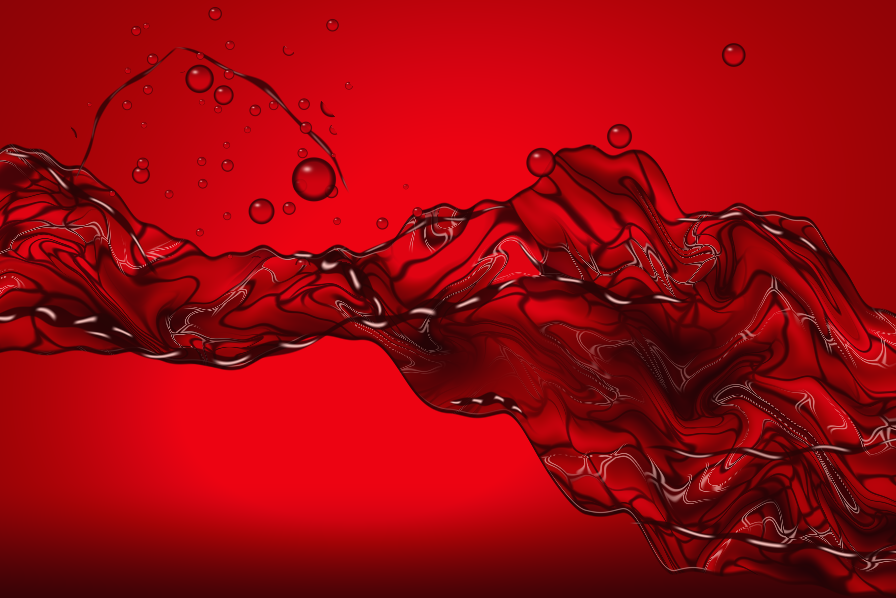
Write a Shadertoy shader that draws this background.

```glsl
// Red liquid splash: a twisting glossy wave with droplets over a glowing red backdrop.

const vec3 INK = vec3(.15, .014, .02);
const vec3 GLINT = vec3(.95, .74, .72);

float hash(vec2 p) { return fract(sin(dot(p, vec2(127.1, 311.7))) * 43758.5); }

// Soft blob: center in xy, size in zw
float glow(vec2 p, vec4 blob) {
  vec2 d = (p - blob.xy) / blob.zw;
  return exp(-dot(d, d));
}

vec3 red(float light) {
  return vec3(light, .012, .022 + .05 * smoothstep(.6, .9, light));
}

// Layered sines bend patterns into folds
vec2 warp(vec2 p, float amount) {
  for (float f = 1.; f < 4.; f += .8)
    p += amount / f * sin(p.yx * f * 1.7 + vec2(1.3, 4.1) * f);
  return p;
}

// Cellular noise: gap between the two nearest centers
float cellGap(vec2 p) {
  float near = 9., next = 9.;
  for (int k = 0; k < 9; k++) {
    vec2 cell = floor(p) + vec2(k % 3 - 1, k / 3 - 1);
    float d = length(cell + vec2(hash(cell), hash(cell + 37.2)) - p);
    next = min(next, max(near, d));
    near = min(near, d);
  }
  return next - near;
}

float upperEdge(float x) {
  return .75 - .17 * smoothstep(.05, .36, x) + .08 * smoothstep(.6, .75, x)
    + .09 * smoothstep(.84, .95, x) - .1 * smoothstep(1.07, 1.15, x)
    - .18 * smoothstep(1.31, 1.5, x) + .007 * sin(x * 47.) + .004 * sin(x * 103.);
}

float lowerEdge(float x) {
  return .41 - .025 * smoothstep(.2, .36, x) + .05 * smoothstep(.4, .52, x)
    - .13 * smoothstep(.6, .75, x) - .165 * smoothstep(.84, .98, x)
    - .1 * smoothstep(1.04, 1.13, x) - .04 * smoothstep(1.2, 1.5, x) + .004 * sin(x * 61.);
}

vec3 backdrop(vec2 p) {
  float light = .5 + .42 * glow(p, vec4(.78, .7, .62, .4)) + .5 * glow(p, vec4(.58, .27, .46, .27));
  return red(min(light, .93) * mix(.3, 1., smoothstep(-.06, .2, p.y)));
}

// Tapered glossy ribbon between ends.xy and ends.zw, bowed to its left
void strand(inout vec3 col, vec2 p, vec4 ends, float bend, float width) {
  vec2 a = ends.xy, d = ends.zw - a;
  float len = length(d), px = 1. / iResolution.y;
  float s = clamp(dot(p - a, d) / (len * len), 0., 1.), arc = 4. * s * (1. - s);
  float w = width * (.25 + .75 * arc) * (.75 + .25 * sin(s * 21. + a.x * 40.));
  float v = dot(p - a, vec2(-d.y, d.x)) / len - bend * arc;
  float fade = smoothstep(0., .22, arc);
  col = mix(col, INK, .8 * fade * (1. - smoothstep(w - px, w + px, abs(v))));
  float line = 1. - smoothstep(0., w * .35 + px, abs(v - w * .4 * sin(s * 19. + a.y * 30.)));
  float shine = smoothstep(-.4, .6, sin(s * 25. + a.x * 50.)) * smoothstep(.003, .01, width);
  col = mix(col, GLINT, fade * line * shine);
}

// Clear droplet with dark rim and small highlight
void bead(inout vec3 col, vec2 p, vec2 center, float r) {
  vec2 d = (p - center) / r;
  float len = length(d), px = 1.5 / (iResolution.y * r);
  vec3 inner = mix(red(.8), INK, max(smoothstep(.6, .9, len), .55 * smoothstep(-.2, .9, d.y)));
  inner = mix(inner, GLINT, glow(d, vec4(-.3, .45, .18, .12)));
  col = mix(col, inner, .85 * (1. - smoothstep(1. - px, 1., len)));
}

// One hashed droplet per grid cell, kept where density allows
void spray(inout vec3 col, vec2 p, float scale, float density) {
  vec2 id = floor(p * scale), h = vec2(hash(id + scale), hash(id + 5.7));
  float r = mix(.1, .28, hash(id + 9.4));
  if (hash(id + 71.3) < density) bead(col, p, (id + mix(vec2(r), vec2(1. - r), h)) / scale, r / scale);
}

vec3 liquid(vec2 p, float depth) {
  float light = .62 + .26 * glow(p, vec4(.83, .58, .18, .09)) + .1 * glow(p, vec4(.2, .56, .2, .07))
    - .42 * glow(p, vec4(.74, .41, .1, .07)) - .42 * glow(p, vec4(1.12, .4, .16, .1))
    - .25 * glow(p, vec4(1.4, .08, .3, .16)) - .2 * glow(p, vec4(.15, .45, .35, .05));
  // Folds follow the middle line of the wave
  float middle = .5 * (upperEdge(p.x) + lowerEdge(p.x));
  vec2 q = warp(vec2(p.x, p.y - middle) * vec2(9, 14), .42);
  float calm = glow(p, vec4(.81, .37, .17, .08)) + .6 * glow(p, vec4(1.1, .4, .12, .08));
  float busy = 1. - min(calm, 1.), fine = cellGap(q * 2.1 + .4 * sin(q.yx * 3.));
  light += busy * (.13 * sin(q.x * 1.6 + q.y * 2.3) + .13 * sin(q.y * 5. - q.x * 2.));
  float patches = smoothstep(-.6, .5, sin(q.x * 1.3 + 2. * sin(q.y)));
  float crease = max(1. - smoothstep(.02, .14, cellGap(q)), patches * (1. - smoothstep(.03, .2, fine)));
  vec3 col = mix(red(clamp(light, .14, .88)), INK, .8 * busy * crease);
  float sparkle = (1. - smoothstep(.01, .07, abs(fine - .09))) * smoothstep(.5, 1., sin(q.x * 2.1 - q.y * 2.4));
  col = mix(col, GLINT, .65 * busy * sparkle);
  col = mix(col, INK, .8 * (1. - smoothstep(.003, .01, depth)));
  return mix(col, GLINT, .5 * patches * busy * (1. - smoothstep(.0, .002, abs(depth - .007))));
}

void mainImage(out vec4 fragColor, in vec2 fragCoord) {
  float px = 1. / iResolution.y;
  vec2 p = fragCoord * px, w = p + .005 * sin(p.yx * 48. + vec2(0, 2));
  float top = upperEdge(p.x), depth = min(top - p.y, p.y - lowerEdge(p.x));
  vec3 col = mix(backdrop(p), liquid(p, depth), smoothstep(-px, px, depth));
  // Thin arch and crest
  strand(col, w, vec4(.13, .7, .3, .92), .035, .005);
  strand(col, w, vec4(.29, .92, .59, .67), .045, .006);
  strand(col, w, vec4(0, .75, .27, .54), .03, .009);
  strand(col, w, vec4(.6, .57, .86, .65), .02, .007);
  strand(col, w, vec4(1.12, .63, 1.39, .56), .035, .009);
  // Twisted bright rope
  strand(col, w, vec4(-.03, .47, .24, .43), .02, .018);
  strand(col, w, vec4(.14, .45, .6, .47), -.06, .014);
  strand(col, w, vec4(.49, .58, .64, .46), .03, .022);
  strand(col, w, vec4(.57, .46, .87, .53), -.015, .017);
  strand(col, w, vec4(.86, .6, 1.16, .5), -.04, .012);
  // Lower folds
  strand(col, w, vec4(.75, .33, .89, .3), .015, .011);
  strand(col, w, vec4(1.07, .25, 1.53, .265), -.015, .008);
  strand(col, w, vec4(1.05, .13, 1.53, .07), -.01, .01);
  // Droplets gather under the arch
  float above = smoothstep(-.1, .02, p.y - top);
  float cluster = glow(p + vec2(0, .5 * p.x), vec4(.41, .96, .22, .17));
  for (float s = 10.; s < 30.; s *= 1.5)
    spray(col, p, s, above * (.012 + .6 * cluster));
  bead(col, p, vec2(.525, .7), .038);
  bead(col, p, vec2(1.227, .908), .021);
  bead(col, p, vec2(1.036, .772), .022);
  bead(col, p, vec2(.905, .728), .026);
  fragColor = vec4(col, 1);
}
```
